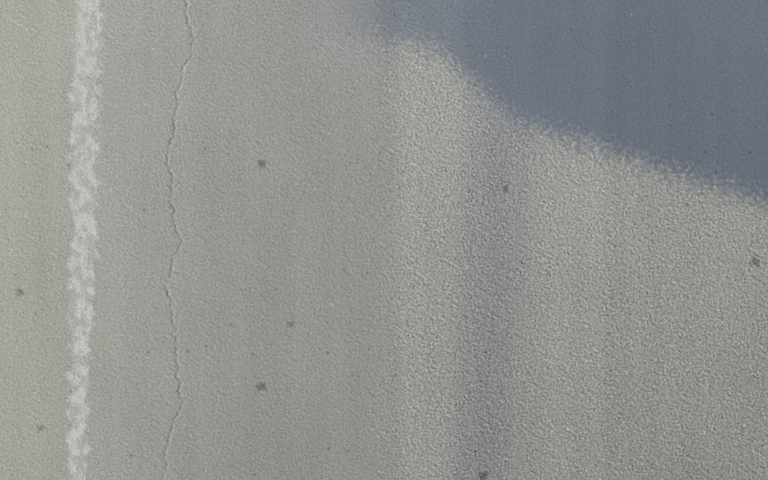
This texture is drawn by a Shadertoy shader. Its source:

```glsl
// Sunlit asphalt with a worn painted stripe, a thin crack and a soft blue shadow.
// Broad tonal bands set the light; embossed gradient noise gives the grain, and
// distance fields place the stripe, crack, shadow edge and scattered stones.

#define GRAIN_SCALE 165.0
#define GRAIN_SMOOTH 0.064
#define GRAIN_ROUGH 0.122
#define STREAK_AMOUNT 0.026
#define SHADOW_SOFTNESS 0.040
#define SHADOW_TINT vec3(0.685, 0.74, 0.835)
#define PAINT_COLOR vec3(0.745, 0.745, 0.73)
#define CRACK_WIDTH 0.0030
#define SPECK_CELLS 24.0

float hash(vec2 p) {
    vec3 q = fract(vec3(p.xyx) * 0.1031);
    q += dot(q, q.yzx + 33.33);
    return fract((q.x + q.y) * q.z);
}

vec2 gradientAt(vec2 cell) {
    float a = 6.2832 * hash(cell + 17.0);
    return vec2(cos(a), sin(a));
}

float gradientNoise(vec2 p) {
    vec2 i = floor(p), f = fract(p);
    vec2 u = f * f * f * (f * (f * 6.0 - 15.0) + 10.0);
    vec2 e = vec2(1.0, 0.0);
    float low = mix(dot(gradientAt(i), f), dot(gradientAt(i + e), f - e), u.x);
    float high = mix(dot(gradientAt(i + e.yx), f - e.yx),
                     dot(gradientAt(i + 1.0), f - 1.0), u.x);
    return mix(low, high, u.y);
}

float fbm(vec2 p) {
    float sum = 0.0, amp = 0.6;
    for (int i = 0; i < 3; i++) {
        sum += amp * gradientNoise(p);
        p = p * 2.03 + 11.7;
        amp *= 0.5;
    }
    return sum;
}

// Uneven relief: lit pebbles, fine grit, soft clumps and a few deeper pits
float grain(vec2 p) {
    vec2 q = mat2(0.85, 0.53, -0.53, 0.85) * p * GRAIN_SCALE;
    float relief = gradientNoise(q) - 0.45 * gradientNoise(q + vec2(0.2, 0.6));
    float grit = gradientNoise(q * 1.5 + 40.0);
    float clumps = gradientNoise(q * 0.45 + 90.0);
    float pits = max(gradientNoise(q * 0.75 + 70.0) - 0.28, 0.0);
    float patchy = 1.0 + 0.9 * fbm(p * 32.0 + 5.0);
    return patchy * (relief + 0.85 * grit + 0.25 * clumps) - 1.5 * pits;
}

// Broad bands of worn and cleaner road
vec3 roadColor(vec2 p, float shade) {
    float lum = mix(0.642, 0.576, smoothstep(-0.05, 0.66, p.x));
    lum += 0.032 * smoothstep(0.815, 0.85, p.x) - 0.008 * smoothstep(0.9, 1.1, p.x);
    lum -= 0.018 * smoothstep(1.23, 1.28, p.x);
    lum += 0.055 * (p.y - 0.5) * mix(0.6, 1.4, smoothstep(0.6, 1.3, p.x));
    float track = p.x - 0.995 - 0.05 * p.y;
    track /= track < 0.0 ? 0.065 : mix(0.075, 0.115, p.y);
    float trackMask = exp(-track * track) * (1.0 - 0.85 * min(shade, 1.0));
    lum -= 0.058 * trackMask;
    lum += STREAK_AMOUNT * fbm(vec2(p.x * 22.0, p.y * 1.3));
    lum += 0.022 * fbm(p * 6.0);
    float warmth = mix(0.034, 0.010, smoothstep(0.0, 0.6, p.x));
    warmth += 0.011 * smoothstep(0.8, 0.9, p.x);
    vec3 col = lum + warmth * vec3(0.25, 0.15, -0.8);
    return col + trackMask * vec3(-0.008, 0.0, 0.020);
}

// Slanted shadow boundary: shallow shoulder, steep fall, long slope
float shadowMask(vec2 p) {
    float edge = 0.925 - 0.13 * max(p.x - 0.76, 0.0);
    edge -= 0.76 * clamp(p.x - 0.90, 0.0, 0.18);
    edge -= 0.20 * max(p.x - 1.08, 0.0);
    edge += 0.020 * fbm(p * 22.0) + 0.045 * gradientNoise(p * 105.0);
    float d = p.y - edge;
    float m = 0.87 * smoothstep(-SHADOW_SOFTNESS, SHADOW_SOFTNESS, d);
    m += 0.13 * smoothstep(-0.12, 0.10, d);
    return m * smoothstep(0.62, 0.90, p.x) * mix(0.78, 1.06, smoothstep(0.78, 1.2, p.x));
}

// Crack path sampled at even heights from top to bottom
float crackCenter(float y) {
    const float path[13] = float[13](0.385, 0.402, 0.373, 0.365, 0.348, 0.356,
        0.371, 0.350, 0.356, 0.369, 0.377, 0.350, 0.338);
    float t = clamp((1.0 - y) * 12.0, 0.0, 11.999);
    int i = int(t);
    return mix(path[i], path[i + 1], fract(t)) + 0.018 * fbm(vec2(y * 46.0, 3.5));
}

void mainImage(out vec4 fragColor, in vec2 fragCoord) {
    vec2 p = fragCoord / iResolution.y;
    float px = 1.0 / iResolution.y;
    float shade = shadowMask(p);
    vec3 col = roadColor(p, shade);

    // Worn stripe with ragged sides and thin patches
    float halfWidth = mix(0.018, 0.028, smoothstep(0.0, 0.7, p.y));
    float side = abs(p.x - mix(0.161, 0.184, p.y)) - halfWidth + 0.030 * fbm(p * 38.0);
    float wear = smoothstep(-0.22, 0.2, fbm(p * vec2(50.0, 38.0) + 8.0));
    float paint = (1.0 - smoothstep(-0.008, 0.005 + px, side)) * mix(0.35, 1.0, wear);
    col = mix(col, PAINT_COLOR, paint);

    // Broken crack with a pale lip on its right
    float d = p.x - crackCenter(p.y);
    float broken = clamp(0.55 + 1.5 * fbm(vec2(p.y * 40.0, 9.0)), 0.1, 1.0);
    col -= 0.13 * broken * (1.0 - smoothstep(0.0, CRACK_WIDTH + px, abs(d)));
    col += 0.08 * broken * (1.0 - smoothstep(0.0, CRACK_WIDTH + px, abs(d - 0.005)));

    // Small random stones
    vec2 cell = floor(p * SPECK_CELLS);
    vec2 offset = 0.2 + 0.6 * vec2(hash(cell + 3.1), hash(cell + 7.7));
    float pick = hash(cell + 51.0);
    float r = 0.0015 + 0.002 * hash(cell + 90.0);
    float speck = 1.0 - smoothstep(r - px, r + px, length(p - (cell + offset) / SPECK_CELLS));
    col += speck * (0.08 * step(0.90, pick) - 0.09 * step(pick, 0.10));

    // Larger dark stones: position and radius
    const vec3 stones[8] = vec3[8](vec3(0.545, 0.658, 0.008), vec3(0.545, 0.195, 0.009),
        vec3(1.574, 0.455, 0.009), vec3(0.042, 0.391, 0.006), vec3(0.607, 0.325, 0.006),
        vec3(0.085, 0.108, 0.006), vec3(1.053, 0.607, 0.005), vec3(1.007, 0.008, 0.009));
    for (int i = 0; i < 8; i++) {
        float s = length(p - stones[i].xy) - stones[i].z + 0.008 * gradientNoise(p * 120.0);
        col -= 0.14 * (1.0 - smoothstep(-0.005, 0.003 + px, s));
    }

    // Shadow, then grain, which is coarser on the right and calmer in shade
    col *= mix(vec3(1.0), SHADOW_TINT, shade);
    float rough = mix(GRAIN_SMOOTH, GRAIN_ROUGH, smoothstep(0.74, 0.88, p.x));
    col += rough * mix(1.0, 0.27, min(shade, 1.0)) * grain(p);
    fragColor = vec4(clamp(col, 0.0, 1.0), 1.0);
}
```
